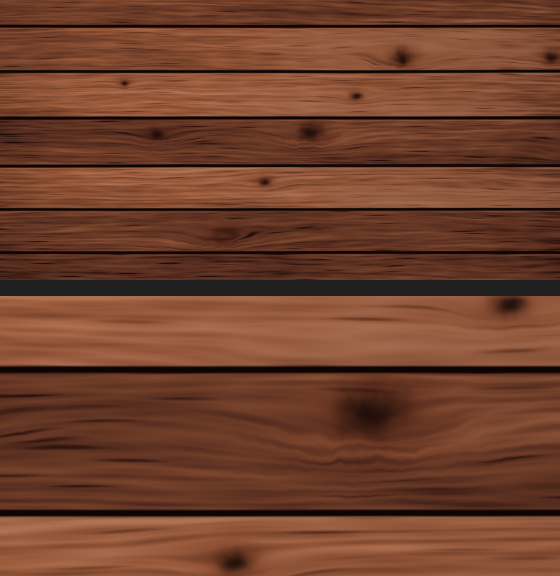
Top: the whole. Bottom: its middle third, enlarged.
A WebGL 2 fragment shader for this texture:

```glsl
#version 300 es
precision highp float;
// Horizontal brown wooden planks with flowing grain, knots and dark gaps.

uniform vec2 u_resolution;
out vec4 fragColor;

const float PLANK = 0.1615; // plank height, in canvas heights

vec2 hash2(vec2 p) {
  return fract(sin(vec2(dot(p, vec2(127.1, 311.7)), dot(p, vec2(269.5, 183.3)))) * 43758.5);
}

// Layered sines, roughly -1 to 1
float waves(vec2 p) {
  float sum = 0.0, amp = 0.5;
  for (int i = 0; i < 5; i++) {
    sum += amp * sin(p.x + 1.5 * sin(p.y + float(i)) + 1.2 * sum);
    p = mat2(1.6, 0.6, -0.6, 1.6) * p + 2.3;
    amp *= 0.58;
  }
  return sum;
}

// Cellular noise: distance to the nearest scattered point
float cells(vec2 p) {
  vec2 id = floor(p), f = p - id;
  float nearest = 2.0;
  for (int y = -1; y <= 1; y++)
    for (int x = -1; x <= 1; x++) {
      vec2 o = vec2(x, y);
      nearest = min(nearest, length(o + hash2(id + o) - f));
    }
  return nearest;
}

// Colour ramp from shadow to pale wood
vec3 woodRamp(float t) {
  vec3 c = mix(vec3(0.12, 0.05, 0.03), vec3(0.33, 0.17, 0.12), clamp(t * 4.0, 0.0, 1.0));
  c = mix(c, vec3(0.45, 0.25, 0.16), clamp(t * 4.0 - 1.0, 0.0, 1.0));
  c = mix(c, vec3(0.60, 0.35, 0.23), clamp(t * 4.0 - 2.0, 0.0, 1.0));
  return mix(c, vec3(0.71, 0.47, 0.35), clamp(t * 4.0 - 3.0, 0.0, 1.0));
}

void main() {
  vec2 p = gl_FragCoord.xy / u_resolution.y;
  float side = 2.0 * gl_FragCoord.x / u_resolution.x - 1.0;

  // Plank index k and height within it, with slightly uneven widths
  float v = (p.y - 0.099) / PLANK;
  v += 0.09 * exp(-(v - 1.8) * (v - 1.8) / 1.2);
  v += 0.008 * waves(vec2(p.x * 2.0, 7.0 * floor(v + 0.5)));
  float k = clamp(floor(v), -1.0, 5.0), f = v - k;
  vec2 q = vec2(p.x, f * PLANK);
  vec2 seed = vec2(13.7, 7.1) * k;

  // Grain height field, bent around the knots
  float h = q.y + 0.022 * waves(vec2(p.x * 1.6, q.y * 12.0) + seed);
  float knot = 0.0, halo = 0.0;
  for (int i = 0; i < 2; i++) {
    float j = float(i);
    if (abs(k - 2.0 - j) > 2.5 - j) continue;
    vec2 center = i == 0
      ? vec2(0.78 + 0.164 * k, 0.5 + 0.22 * sin(1.3 * k - 0.6))
      : vec2(mod(0.56 - 0.114 * (k - 2.0) - 0.18 * (k - 2.0) * (k - 3.0), 2.0),
             0.5 + 0.3 * sin(1.6 * k - 2.6));
    center.y *= PLANK;
    float size = (mod(k, 2.0) < 0.5 ? 0.030 : 0.015) * (1.0 - 0.3 * j);
    vec2 d = (q - center) * vec2(0.75, 1.1) / size;
    d += 0.25 * vec2(waves(q * 50.0 + seed), waves(q.yx * 60.0 + seed));
    float r2 = dot(d, d);
    vec2 wide = d * vec2(0.28, 0.5);
    float bend = exp(-dot(wide, wide));
    h += bend * (0.7 * size - 0.7 * (q.y - center.y));
    knot = max(knot, exp(-1.5 * r2) * (k < 0.5 ? 0.3 : 0.95));
    halo = max(halo, exp(-0.3 * r2));
  }

  // Plank tone, broad stains, growth rings
  float tones[7] = float[7](0.38, 0.45, 0.76, 0.47, 0.77, 0.70, 0.55);
  float t = tones[int(k) + 1];
  float stain = waves(vec2(p.x * 2.3, q.y * 16.0) + seed * 1.7);
  t += 0.13 * stain - 0.16 * pow(abs(side), 4.0);
  float ring = pow(0.5 + 0.5 * sin(h * 360.0 + 2.0 * stain), 2.0);
  t -= (0.09 + 0.06 * waves(p * vec2(1.5, 9.0) + seed)) * ring;
  t += 0.05 * sin(h * 130.0 + k);

  // Fine fibres, coarse streaks and long pores
  t += 0.22 * (cells(vec2(p.x * 8.0, h * 115.0) + seed) - 0.45);
  t += 0.16 * (cells(vec2(p.x * 3.0, h * 55.0) + seed + 31.0) - 0.45);
  float pore = cells(vec2(p.x * 2.2, h * 45.0) + seed + 67.0);
  t -= 0.22 * (1.0 - smoothstep(0.02, 0.15, pore));

  // Worn dark edges and a pale upper lip
  float edge = min(f, 1.0 - f) * PLANK;
  float wear = 0.6 + 0.4 * waves(vec2(p.x * 6.0, k * 5.0));
  t -= 0.24 * wear * exp(-edge / 0.007);
  float lip = ((1.0 - f) * PLANK - 0.009) / 0.003;
  t += 0.12 * exp(-lip * lip);
  t -= 0.14 * halo;

  vec3 color = woodRamp(t);
  float dusty = smoothstep(-0.3, 1.0, side + 0.5 * stain) * smoothstep(0.4, 0.7, t);
  color = mix(color, vec3(0.55, 0.36, 0.27), 0.55 * dusty);
  color = mix(color, vec3(0.43, 0.18, 0.10), 0.3 * halo);
  color = mix(color, vec3(0.12, 0.05, 0.03), knot);

  // Gaps between the planks
  float gap = 1.0 - smoothstep(0.002, 0.0045 + 1.0 / u_resolution.y, edge);
  color = mix(color, vec3(0.05, 0.02, 0.015), gap);
  fragColor = vec4(color, 1.0);
}
```
